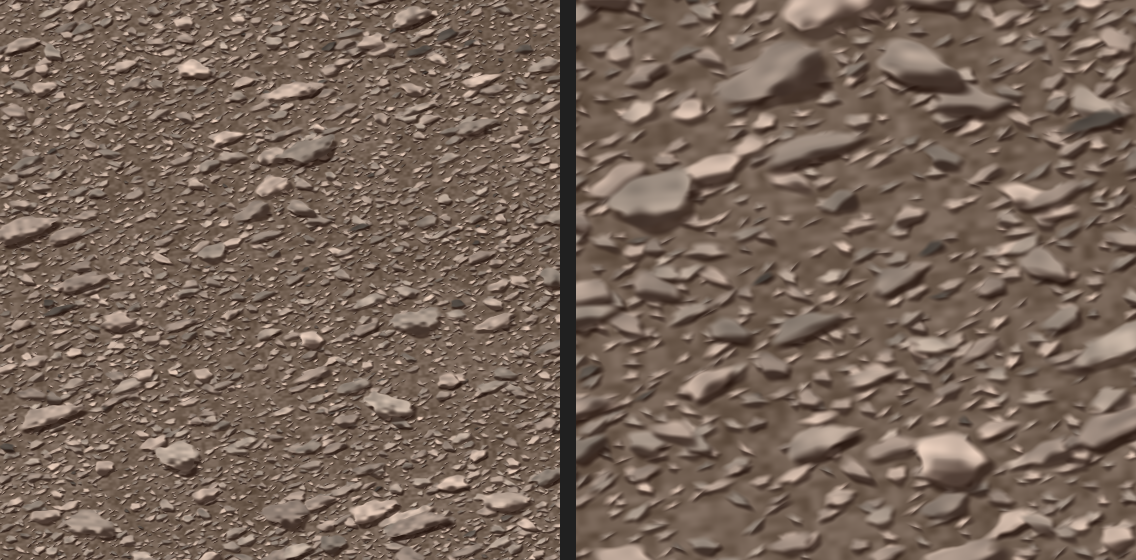
Left: the whole. Right: its middle third, enlarged.
A three.js fragment shader for this texture:

```glsl
// Stony desert ground: flat, tilted pebbles of many sizes strewn over brown soil.
// Jittered grids of wobbly ellipses are painted from the finest layer to the
// largest, each stone with a pale lit top, a dark underside and a thrown shadow.

#define LAYERS 5
#define LARGEST_CELL 0.12
#define LAYER_RATIO 0.6
#define CELL_HEIGHT 0.6
#define TILT 0.13
#define EDGE_SOFTNESS 0.0018
#define SHADOW_STRENGTH 0.80
#define SOIL_DARK vec3(0.375, 0.305, 0.250)
#define SOIL_LIGHT vec3(0.535, 0.462, 0.410)
#define STONE_WARM vec3(0.815, 0.722, 0.660)
#define STONE_GREY vec3(0.715, 0.650, 0.595)
#define SHADE_COLOR vec3(0.130, 0.065, 0.040)

varying vec2 vUv;

vec2 hash2(vec2 p) {
  vec3 q = fract(p.xyx * vec3(0.1031, 0.1030, 0.0973));
  q += dot(q, q.yzx + 33.33);
  return fract((q.xx + q.yz) * q.zy);
}

float noise(vec2 p) {
  vec2 i = floor(p), f = fract(p);
  f = f * f * (3.0 - 2.0 * f);
  float bottom = mix(hash2(i).x, hash2(i + vec2(1.0, 0.0)).x, f.x);
  float top = mix(hash2(i + vec2(0.0, 1.0)).x, hash2(i + 1.0).x, f.x);
  return mix(bottom, top, f.y);
}

vec2 rotate(vec2 p, float angle) {
  float c = cos(angle), s = sin(angle);
  return vec2(c * p.x + s * p.y, c * p.y - s * p.x);
}

// Radius of a lumpy, slightly angular outline; 1 on the rim
float outline(vec2 q, vec2 seed) {
  float angle = atan(q.y, q.x + 0.00001);
  float lumps = 0.13 * sin(2.0 * angle + 6.28 * seed.x)
              + 0.11 * sin(3.0 * angle + 6.28 * seed.y)
              + 0.07 * sin(5.0 * angle + 17.0 * seed.x);
  return length(q) * (1.0 + lumps);
}

float coverage(float radius, float scale) {
  return 1.0 - smoothstep(-EDGE_SOFTNESS, EDGE_SOFTNESS, (radius - 1.0) * scale);
}

// Soil: broad patches, slanted streaks and fine grit
vec3 soil(vec2 p) {
  vec2 slanted = rotate(p, TILT);
  float tone = 0.30 * noise(p * 9.0)
             + 0.40 * noise(slanted * vec2(70.0, 110.0))
             + 0.75 * noise(slanted * vec2(150.0, 220.0) + 31.0);
  return mix(SOIL_DARK, SOIL_LIGHT, tone - 0.27);
}

// Paints one stone and its shadow over the ground colour
vec3 paintStone(vec3 ground, vec2 offset, vec2 p, vec2 id, float cell, float fineness) {
  vec2 shape = hash2(id + 17.3);
  vec2 look = hash2(id + 71.9);
  vec2 seed = hash2(id + 143.1);
  float halfLength = cell * mix(0.16, 0.42, shape.x * shape.x);
  float halfHeight = halfLength * (mix(0.26, 0.56, shape.y) + 0.14 * fineness);
  vec2 extent = vec2(halfLength, halfHeight);
  float angle = TILT + (seed.x - 0.5) * mix(0.6, 1.2, fineness);

  vec2 q = rotate(offset, angle) / extent;
  vec2 shadowOffset = offset - halfHeight * vec2(0.36, -0.45);
  vec2 shadowPoint = rotate(shadowOffset, angle) / extent;
  float shadow = coverage(outline(shadowPoint, seed), halfHeight);
  vec3 color = mix(ground, SHADE_COLOR, shadow * SHADOW_STRENGTH * mix(0.55, 1.0, seed.y));

  // Lit top, shaded lower right side, rough surface
  float grain = noise(rotate(p, angle) * vec2(85.0, 160.0) + seed * 40.0);
  float slope = q.y - 0.28 * q.x + 0.8 * (grain - 0.5);
  float light = smoothstep(-0.95, -0.15, slope);
  vec3 face = mix(STONE_WARM, STONE_GREY, smoothstep(0.35, 0.95, look.x));
  face *= mix(0.74, 1.06, look.y) * (0.82 + 0.30 * grain);
  face *= mix(1.0, 0.55, step(0.985, look.x));
  vec3 stone = mix(mix(SHADE_COLOR, face, 0.30), face, light);
  float radius = outline(q, seed) + 0.30 * (grain - 0.5);
  return mix(color, stone, coverage(radius, halfHeight));
}

// Scatters one size class; nearer (lower) rows cover farther ones
vec3 scatter(vec3 ground, vec2 p, float cell, float density, float layer) {
  vec2 cellSize = vec2(cell, cell * CELL_HEIGHT);
  vec2 home = floor(p / cellSize);
  float fineness = layer / float(LAYERS - 1);
  for (int row = 0; row < 3; row++) {
    for (int column = -1; column <= 1; column++) {
      vec2 id = home + vec2(float(column), 1.0 - float(row));
      vec2 key = id + 57.0 + layer * 211.0;
      vec2 center = (id + 0.05 + 0.9 * hash2(key)) * cellSize;
      float crowding = density + 0.7 * (noise(center * 9.0 + layer * 5.0) - 0.5);
      if (hash2(key + 5.7).x < crowding) {
        ground = paintStone(ground, p - center, p, key, cell, fineness);
      }
    }
  }
  return ground;
}

void main() {
  vec3 color = soil(vUv);
  for (int i = 0; i < LAYERS; i++) {
    float layer = float(LAYERS - 1 - i);
    float cell = LARGEST_CELL * pow(LAYER_RATIO, layer);
    float density = mix(0.30, 0.74, layer / float(LAYERS - 1));
    color = scatter(color, vUv, cell, density, layer);
  }
  gl_FragColor = vec4(color, 1.0);
}
```
